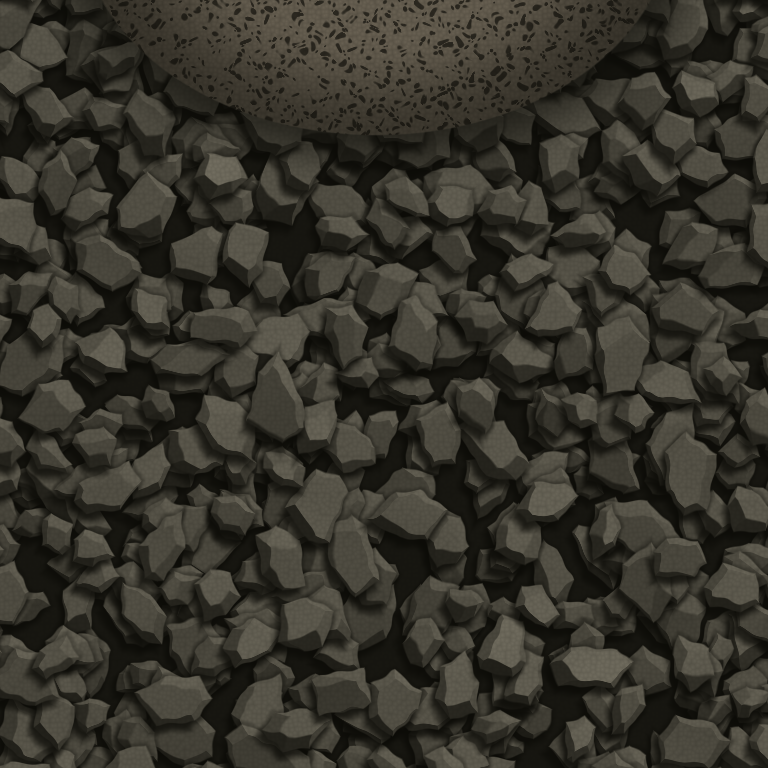
Reproduce this texture procedurally as a Shadertoy shader.

```glsl
vec2 hash2(vec2 p) {
    vec3 q = fract(p.xyx * vec3(.1031, .1030, .0973));
    q += dot(q, q.yzx + 33.33);
    return fract((q.xx + q.yz) * q.zy);
}

mat2 rotate(float a) {
    return mat2(cos(a), sin(a), -sin(a), cos(a));
}

// Cellular noise: distance to the nearest point, and that point's random value
vec2 cells(vec2 p) {
    vec2 nearest = vec2(9., 0.);
    for (int y = -1; y <= 1; y++)
    for (int x = -1; x <= 1; x++) {
        vec2 id = floor(p) + vec2(x, y);
        vec2 rnd = hash2(id);
        float d = length(id + .15 + .7 * rnd - p);
        if (d < nearest.x) nearest = vec2(d, hash2(id + 51.7).x);
    }
    return nearest;
}

// Faceted convex stone: tone, outline distance, shadow distance
vec3 stone(vec2 p, vec2 id, vec2 light) {
    vec2 rnd = hash2(id + 7.3);
    mat2 spin = rotate(rnd.x * 6.283);
    vec2 stretch = vec2(mix(.72, 1., rnd.y), 1.17);
    vec2 lit = spin * light;
    p = spin * p * stretch;
    vec2 shadowPoint = p + lit * stretch * .13;
    float size = mix(.27, .47, hash2(id + 3.1).x);

    // Tilted top face
    vec2 tilt = (hash2(id + 19.6) - .5) * .6;
    float height = .15 + dot(p, tilt);
    float tone = .77 - .55 * dot(tilt, lit) + .16 * (hash2(id + 29.2).y - .5);

    // Sides cut the top with bevels of random steepness
    float outline = -9., shadow = -9.;
    for (float i = 0.; i < 6.; i++) {
        vec2 side = hash2(id + i * 11.7 + 41.);
        float angle = (i + .65 * side.x) * 1.0472;
        vec2 normal = vec2(cos(angle), sin(angle));
        float radius = size * mix(.72, 1.1, side.y);
        float d = dot(p, normal) - radius;
        float bevel = -d * mix(.65, 2.6, fract(side.x * 7. + side.y * 5.));
        float bevelTone = .59 + .36 * dot(normal, lit);
        tone = mix(tone, bevelTone, smoothstep(-.018, .018, height - bevel));
        height = min(height, bevel);
        outline = max(outline, d);
        shadow = max(shadow, dot(shadowPoint, normal) - radius);
    }
    return vec3(tone, outline, shadow);
}

// Heap of stones painted from the bottom layer up
float gravel(vec2 uv, float pixel) {
    float tone = .12;
    for (float layer = 0.; layer < 5.; layer++) {
        mat2 turn = rotate(layer * 1.3 + .4);
        float scale = 13. - .4 * layer;
        vec2 p = turn * uv * scale + layer * 37.4;
        vec2 light = turn * vec2(.5, .866);
        for (int y = -1; y <= 1; y++)
        for (int x = -1; x <= 1; x++) {
            vec2 id = floor(p) + vec2(x, y);
            vec2 rnd = hash2(id + layer * 5.3);
            if (hash2(id + 63.8).y < .2) continue;
            vec3 s = stone(p - id - .2 - .6 * rnd, id, light);
            tone *= 1. - .72 * smoothstep(.1, -.07, s.z);
            tone *= 1. - .3 * smoothstep(.09, 0., s.y);
            float cover = smoothstep(1., -1., s.y / (pixel * scale));
            tone = mix(tone, s.x * (.84 + .04 * layer), cover);
        }
    }
    return tone;
}

void mainImage(out vec4 fragColor, in vec2 fragCoord) {
    vec2 uv = fragCoord / iResolution.xy;
    float pixel = 1. / iResolution.y;

    // Stones with slightly uneven edges and a fine grain
    vec2 wobble = .0012 * sin(uv.yx * 170. + 2. * sin(uv * 97.));
    float tone = gravel(uv + wobble, pixel);
    float grain = .42 - cells(uv * 170.).x;
    tone *= 1. + .17 * grain + .03 * sin(uv.x * 23. + 3. * sin(uv.y * 19.));

    // Round pot with a soft contact shadow
    float pot = (length((uv - vec2(.49, 1.104)) / vec2(.385, .28)) - 1.) * .28;
    tone *= mix(.4, 1., smoothstep(-.01, .07, pot));
    float potTone = mix(.5, .92, smoothstep(0., -.13, pot));
    potTone *= 1. - .9 * abs(uv.x - .5) * abs(uv.x - .5) + .22 * grain;

    // Dark specks in the glaze
    vec2 speck = cells(uv * 105. + wobble * 300.);
    float speckSize = mix(.1, .48, speck.y * speck.y);
    float speckMask = smoothstep(.12, -.12, speck.x - speckSize);
    potTone *= 1. - .65 * speckMask * step(.35, speck.y);

    float potMask = smoothstep(pixel, -pixel, pot);
    tone = clamp(mix(tone, potTone, potMask), 0., 1.15);
    vec3 color = mix(vec3(.045, .043, .026), vec3(.40, .385, .335), tone);
    color *= mix(vec3(1.), vec3(1.02, .98, .96), potMask);
    fragColor = vec4(color, 1.);
}
```
